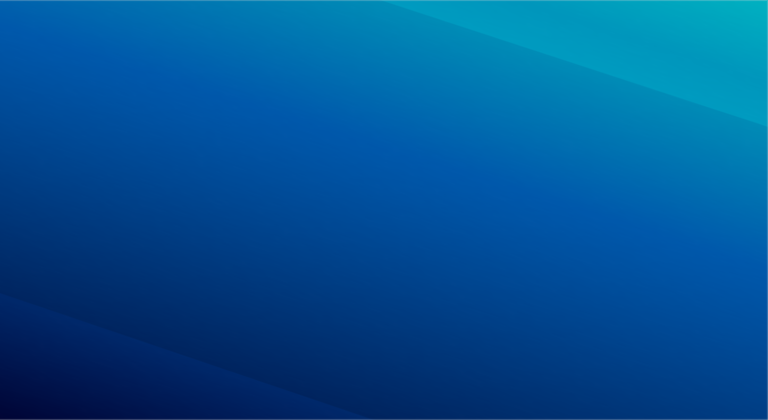
This background is drawn by a Shadertoy shader. Its source:

```glsl
// Diagonal blue gradient with a teal band at upper right and a navy band at lower left.

#define ASPECT 1.8286       // canvas width in canvas heights
#define MAIN_SLOPE 0.318    // fall of the central gradient
#define TEAL_SLOPE 0.327    // fall of the teal band's edge
#define TEAL_START -0.296   // edge offset below the top left corner
#define NAVY_SLOPE 0.339    // fall of the navy band's edge
#define NAVY_START 0.698    // edge offset below the top left corner
#define RIDGE 0.060         // offset of the pure blue ridge
#define SHADE_CURVE 1.12    // above 1 keeps the blue lighter below the ridge
#define BAND_DEPTH 0.302    // vertical reach of each corner band
#define RIM_LIGHT 0.25      // strength of the pale hairline at top and right
#define BASE_LIGHT 0.25     // strength of the pale hairline at the bottom
#define GRAIN 0.005         // strength of the fine streaks

const vec3 CYAN_BLUE  = vec3(0.000, 0.550, 0.715);
const vec3 PURE_BLUE  = vec3(0.000, 0.345, 0.670);
const vec3 DEEP_BLUE  = vec3(0.000, 0.140, 0.370);
const vec3 TEAL_EDGE  = vec3(0.000, 0.607, 0.753);
const vec3 TEAL_MID   = vec3(0.000, 0.588, 0.737);
const vec3 TEAL_TIP   = vec3(0.000, 0.695, 0.755);
const vec3 NAVY_EDGE  = vec3(0.000, 0.160, 0.420);
const vec3 NAVY_TIP   = vec3(0.000, 0.015, 0.205);
const vec3 RIM_COLOR  = vec3(0.85);

float hash(vec2 cell) {
    vec3 q = fract(vec3(cell.xyx) * 0.1031);
    q += dot(q, q.yzx + 33.33);
    return fract((q.x + q.y) * q.z);
}

float valueNoise(vec2 p) {
    vec2 cell = floor(p);
    vec2 f = smoothstep(0.0, 1.0, p - cell);
    float low = mix(hash(cell), hash(cell + vec2(1, 0)), f.x);
    float high = mix(hash(cell + vec2(0, 1)), hash(cell + vec2(1, 1)), f.x);
    return mix(low, high, f.y);
}

// Vertical offset below a line that falls from the top left corner.
float dropBelow(vec2 p, float slope) {
    return 1.0 - p.y - slope * p.x;
}

// Linear blend weight, clamped to 0..1.
float ramp(float from, float to, float x) {
    return clamp((x - from) / (to - from), 0.0, 1.0);
}

vec3 centralGradient(float drop) {
    vec3 color = mix(CYAN_BLUE, PURE_BLUE, ramp(-0.285, RIDGE, drop));
    return mix(color, DEEP_BLUE, pow(ramp(RIDGE, 0.710, drop), SHADE_CURVE));
}

vec3 tealGradient(float depth) {
    vec3 color = mix(TEAL_EDGE, TEAL_MID, ramp(0.0, 0.35, depth));
    return mix(color, TEAL_TIP, ramp(0.35, 1.0, depth));
}

// Weight of a hairline at a canvas border.
float hairline(float distanceToBorder) {
    return 1.0 - smoothstep(0.002, 0.004, distanceToBorder);
}

void mainImage(out vec4 fragColor, in vec2 fragCoord) {
    vec2 uv = fragCoord / iResolution.xy;
    vec2 p = vec2(uv.x * ASPECT, uv.y);
    float pixel = 1.0 / iResolution.y;
    float mainDrop = dropBelow(p, MAIN_SLOPE);

    vec3 color = centralGradient(mainDrop);

    // Corner bands, each with a smoothed straight edge
    float tealDepth = TEAL_START - dropBelow(p, TEAL_SLOPE);
    float navyDepth = dropBelow(p, NAVY_SLOPE) - NAVY_START;
    vec3 teal = tealGradient(tealDepth / BAND_DEPTH);
    vec3 navy = mix(NAVY_EDGE, NAVY_TIP, ramp(0.0, BAND_DEPTH, navyDepth));
    color = mix(color, teal, smoothstep(-pixel, pixel, tealDepth));
    color = mix(color, navy, smoothstep(-pixel, pixel, navyDepth));

    // Fine streaks along the gradient's level lines
    float streak = valueNoise(vec2(p.x * 50.0, (mainDrop + 2.0) * 200.0)) - 0.5;
    color += GRAIN * streak;

    // Pale hairlines along the top, right and bottom borders
    float rim = hairline(min(1.0 - uv.y, (1.0 - uv.x) * ASPECT));
    color = mix(color, RIM_COLOR, RIM_LIGHT * rim);
    color = mix(color, RIM_COLOR, BASE_LIGHT * hairline(uv.y));

    fragColor = vec4(clamp(color, 0.0, 1.0), 1.0);
}
```
